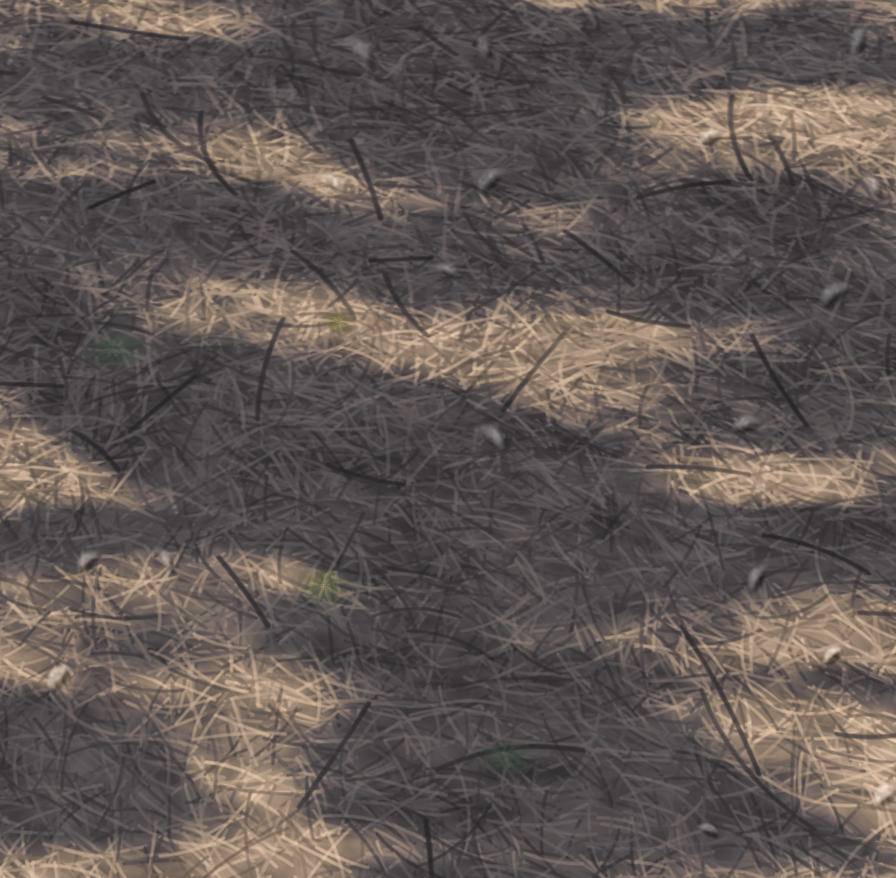
A Shadertoy shader for this texture:

```glsl
// Forest floor of dry pine needles under dappled sunlight, seen at a slant.
#define TILT 0.35
#define NEEDLE_LAYERS 13
#define NEEDLE_CELL 0.052
#define NEEDLE_WIDTH 0.0021
#define NEEDLE_LEAN -0.40
#define PATCH_SCALE vec2(3.0, 7.2)
#define SUN_LOW 0.47
#define SUN_HIGH 0.69
#define SHADE_LUMA 0.285
#define SUN_LUMA 0.58

float hash(vec2 p) {
    vec3 q = fract(p.xyx * 0.1031);
    q += dot(q, q.yzx + 33.33);
    return fract((q.x + q.y) * q.z);
}

vec2 hash2(vec2 p) {
    return vec2(hash(p), hash(p + 57.3));
}

float noise(vec2 p) {
    vec2 i = floor(p), f = fract(p);
    f = f * f * (3.0 - 2.0 * f);
    return mix(mix(hash(i), hash(i + vec2(1, 0)), f.x),
               mix(hash(i + vec2(0, 1)), hash(i + vec2(1, 1)), f.x), f.y);
}

float fbm(vec2 p) {
    float sum = 0.0, amp = 0.55;
    for (int i = 0; i < 4; i++) {
        sum += amp * noise(p);
        p = mat2(1.6, 0.5, -0.5, 1.6) * p + 13.7;
        amp *= 0.47;
    }
    return sum;
}

mat2 rotate(float a) {
    return mat2(cos(a), -sin(a), sin(a), cos(a));
}

// Paints one layer of slightly bent strands, one per cell, into the tone.
void strands(inout float tone, vec2 p, float cell, float width, float blur,
             vec2 toneRange, float opacity, float density, float seed) {
    vec2 home = floor(p / cell);
    for (int y = -1; y <= 1; y++)
    for (int x = -1; x <= 1; x++) {
        vec2 id = home + vec2(x, y);
        vec2 key = id + seed * 19.0 + 200.0;
        if (hash(key + 3.1) > density) continue;
        vec2 r = hash2(key + 11.7), s = hash2(key + 71.9);
        float angle = NEEDLE_LEAN + (r.x + s.x - 1.0) * 1.9;
        vec2 d = rotate(angle) * (p - (id + hash2(key)) * cell);
        float halfLength = cell * mix(0.4, 0.95, r.y);
        d.y += (s.y - 0.5) * 0.5 * d.x * d.x / cell;
        float dist = length(vec2(max(abs(d.x) - halfLength, 0.0), d.y));
        float mask = 1.0 - smoothstep(width * 0.3, width + blur, dist);
        float shade = mix(toneRange.x, toneRange.y, hash(key + 31.3));
        tone = mix(tone, shade, mask * opacity);
    }
}

// Pale chips of leaf and bark with a small shadow on one side.
void chips(inout vec3 color, vec2 p, float sun, float blur) {
    float cell = 0.15;
    vec2 id = floor(p / cell), key = id + 400.0;
    if (hash(key) > 0.3) return;
    vec2 d = p - (id + 0.25 + 0.5 * hash2(key + 5.0)) * cell;
    vec2 size = vec2(0.015, 0.0065) * mix(0.6, 1.25, hash(key + 9.0));
    mat2 turn = rotate((hash(key + 2.0) - 0.5) * 2.4);
    vec2 e = turn * d, under = turn * (d + vec2(-0.004, 0.007));
    e.y += 18.0 * e.x * e.x;
    float edge = 0.25 + blur / size.y;
    float shadow = 1.0 - smoothstep(0.5, 1.6, length(under / size));
    float body = 1.0 - smoothstep(1.0 - edge, 1.0 + edge, length(e / size));
    color *= 1.0 - 0.4 * shadow;
    vec3 pale = mix(vec3(0.52, 0.50, 0.50), vec3(0.88, 0.80, 0.72), sun);
    color = mix(color, pale * (0.85 + 0.3 * noise(p * 220.0)), body * 0.9);
}

// Sparse fans of grass blades.
void tufts(inout vec3 color, vec2 p, float sun) {
    float cell = 0.24;
    vec2 id = floor(p / cell), key = id + 700.0;
    if (hash(key) > 0.22) return;
    vec2 d = p - (id + 0.3 + 0.4 * hash2(key + 4.0)) * cell;
    float radius = mix(0.022, 0.048, hash(key + 8.0));
    float reach = length(d * vec2(1.0, 1.5)) / radius;
    float fan = 0.5 + 0.5 * cos(9.0 * atan(d.y, d.x) + 6.0 * noise(d * 50.0 + 9.0));
    float mask = (0.2 + 0.8 * fan) * (1.0 - smoothstep(0.3, 1.0, reach));
    vec3 green = mix(vec3(0.22, 0.32, 0.24), vec3(0.45, 0.47, 0.20), sun);
    color = mix(color, green, 0.65 * mask);
}

void mainImage(out vec4 fragColor, in vec2 fragCoord) {
    vec2 p = fragCoord / iResolution.y;
    float depth = 1.0 - TILT * p.y;
    vec2 ground = vec2(p.x - 0.5, p.y) / depth;
    float blur = 0.0012 + 0.0018 / (depth * depth) * p.y;

    // Soil, needles and a few dark twigs
    float tone = 0.12 + 0.62 * fbm(ground * vec2(28.0, 40.0));
    for (int i = 0; i < NEEDLE_LAYERS; i++) {
        float n = float(i);
        strands(tone, ground + n * vec2(0.137, 0.071), NEEDLE_CELL * (0.75 + 0.04 * n),
                NEEDLE_WIDTH, blur, vec2(0.08, 0.98), 0.55, 0.9, n + 1.0);
    }
    strands(tone, ground, 0.11, 0.0034, blur, vec2(-0.05, 0.15), 0.75, 0.17, 40.0);
    tone += 0.35 * (fbm(ground * vec2(9.0, 15.0) + 31.0) - 0.5);

    // Sun patches stretched sideways, with ragged edges
    vec2 q = vec2(p.x, p.y / (1.0 - 0.25 * p.y) + 0.12 * p.x) * PATCH_SCALE;
    q += 0.5 * vec2(noise(q * 1.4 + 8.0), noise(q * 1.4 + 27.0));
    float cover = fbm(q + 4.0) + 0.10 * (p.x - 0.5) + 0.08 * (tone - 0.5);
    float sun = smoothstep(SUN_LOW, SUN_HIGH, cover);

    // Cool grey in the shade, warm tan in the light
    float luma = mix(SHADE_LUMA, SUN_LUMA, sun) * (0.5 + clamp(tone, -0.05, 1.1));
    float warmth = clamp(0.5 * sun + smoothstep(0.27, 0.52, luma) * 0.6, 0.0, 1.0);
    vec3 color = luma * mix(vec3(1.05, 0.98, 1.01), vec3(1.13, 0.97, 0.83), warmth);

    tufts(color, p, sun);
    chips(color, p, sun, blur);
    fragColor = vec4(color, 1.0);
}
```
